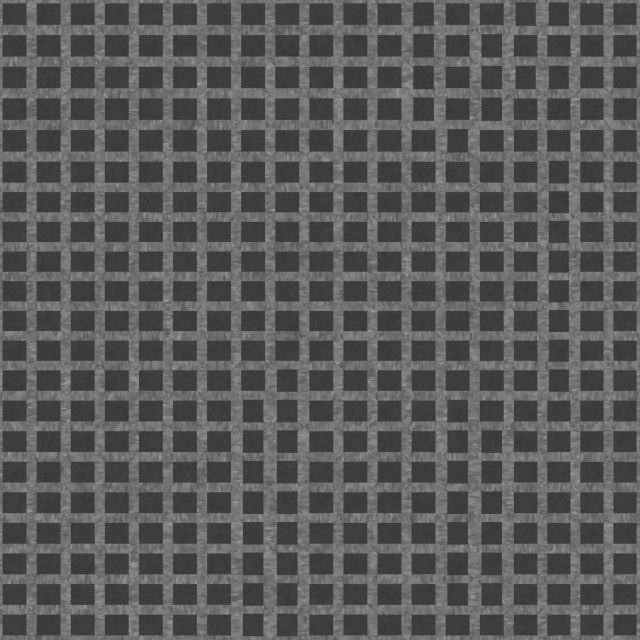
This texture is drawn by a Shadertoy shader. Its source:

```glsl
float hash(vec2 p) {
    return fract(sin(dot(p, vec2(127.1, 311.7))) * 43758.5);
}

// Cellular noise: soft-edged patches, each with its own random tone
float patches(vec2 p) {
    vec2 base = floor(p);
    float total = 0.0, weight = 0.0;
    for (int y = -1; y <= 1; y++)
    for (int x = -1; x <= 1; x++) {
        vec2 id = base + vec2(x, y);
        vec2 offset = id + vec2(hash(id), hash(id + 41.3)) - p;
        float w = exp(-14.0 * dot(offset, offset));
        total += w * hash(id + 17.9);
        weight += w;
    }
    return total / weight;
}

// Grid coordinates, whole at hole centres; the pitch drifts across the sheet
vec2 gridCoord(vec2 uv) {
    float column = uv.x < 0.8215 ? (uv.x - 0.0227) / 0.05326
                                : 15.0 + (uv.x - 0.8215) / 0.0517;
    float row = uv.y < 0.4056 ? (uv.y - 0.0234) / 0.04777
              : uv.y < 0.7305 ? 8.0 + (uv.y - 0.4056) / 0.04641
                              : 15.0 + (uv.y - 0.7305) / 0.04948;
    return vec2(column, row);
}

// Blocks of narrower, taller holes: first column, first row, last column, last row
const vec4 narrowBlocks[10] = vec4[10](
    vec4(7, 0, 8, 7), vec4(8, 8, 8, 8), vec4(12, 17, 12, 20), vec4(13, 16, 13, 16),
    vec4(13, 1, 14, 6), vec4(13, 7, 13, 7), vec4(14, 17, 14, 19),
    vec4(15, 18, 16, 18), vec4(15, 20, 16, 20), vec4(16, 8, 16, 15));

bool isNarrow(vec2 cell) {
    for (int i = 0; i < 10; i++) {
        vec4 b = narrowBlocks[i];
        if (all(greaterThanEqual(cell, b.xy)) && all(lessThanEqual(cell, b.zw))) return true;
    }
    return false;
}

// Bars with fibres running across them, mitred where they meet
float barTone(vec2 uv, vec2 grid, vec2 pitch) {
    vec2 toAxis = abs(fract(grid) - 0.5) * pitch;
    bool upright = toAxis.x < toAxis.y;
    vec2 segment = upright ? vec2(floor(grid.x), round(grid.y)) + 70.0
                           : vec2(round(grid.x), floor(grid.y));
    vec2 along = (upright ? uv.yx : uv) + 3.0 * hash(segment);
    float tone = 0.45 + 0.035 * (hash(segment + 5.0) - 0.5);
    tone += 0.11 * (patches(along * vec2(240.0, 85.0)) - 0.5);
    tone += 0.07 * (patches(along * vec2(110.0, 150.0) + 9.0) - 0.5);
    tone += 0.09 * pow(patches(along * vec2(330.0, 130.0) + 31.0), 7.0);
    tone += 0.008 * sin(uv.x * 61.0 + 2.0 * sin(uv.y * 43.0)) * sin(uv.y * 57.0);
    return tone - (upright ? 0.0 : 0.012);
}

void mainImage(out vec4 fragColor, in vec2 fragCoord) {
    vec2 uv = fragCoord / iResolution.xy;
    vec2 pitch = vec2(0.0531, 0.0477);
    vec2 grid = gridCoord(uv);
    vec2 cell = round(grid);

    // Rectangular hole
    vec2 halfSize = isNarrow(cell) ? vec2(0.0160, 0.0176) : vec2(0.0186, 0.0162);
    vec2 edge = abs(grid - cell) * pitch - halfSize;
    float pixel = 0.7 / iResolution.y;
    float bar = smoothstep(-pixel, pixel, max(edge.x, edge.y));

    // Dark, faintly grained backing
    float backing = 0.24 + 0.025 * (patches(uv * 260.0) - 0.5)
                  + 0.012 * (patches(uv * 60.0) - 0.5);

    fragColor = vec4(vec3(mix(backing, barTone(uv, grid, pitch), bar)), 1.0);
}
```
